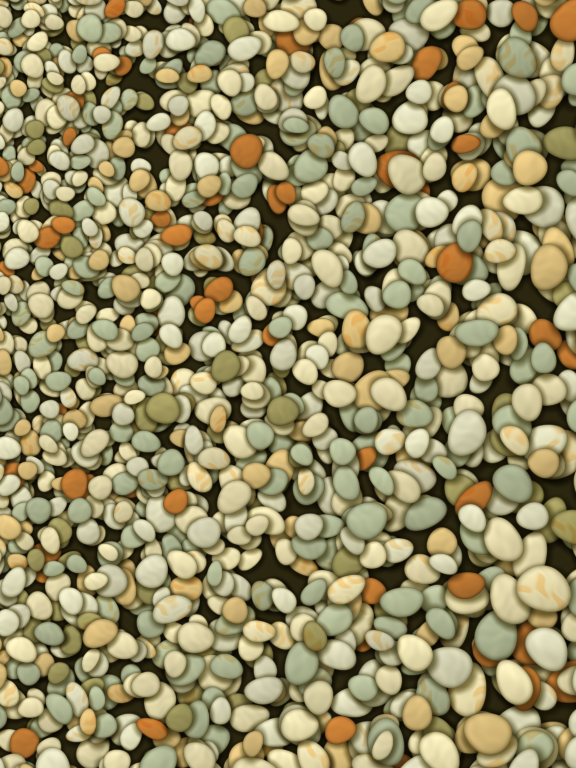
Write a Shadertoy shader that draws this texture.

```glsl
// A bed of smooth river pebbles, finer at the upper left and coarser at the right.
// A log-polar map scales the grid; jittered ellipses are painted cell by cell in
// rotated layers, each one shading the stones that lie beneath it.

const int LAYERS = 5;
const float DENSITY = 26.0;
const vec2 FINE_CENTER = vec2(-1.1, 1.2);
const vec2 LIGHT = vec2(-0.35, 0.94);
const vec3 SHADOW_TINT = vec3(0.38, 0.36, 0.22);
const vec3 GROUND = vec3(0.17, 0.15, 0.06);

vec3 hash3(vec2 cell, float seed) {
    vec3 h = fract(vec3(cell.xyx + seed * 17.3) * vec3(0.1031, 0.1030, 0.0973));
    h += dot(h, h.yxz + 33.33);
    return fract((h.xxy + h.yzz) * h.zyx);
}

mat2 rotation(float angle) {
    float c = cos(angle), s = sin(angle);
    return mat2(c, s, -s, c);
}

// Stone colours, weighted by a random pick in 0..1
vec3 stoneColor(float pick) {
    vec3 cream = vec3(0.88, 0.84, 0.66);
    vec3 pale  = vec3(0.84, 0.83, 0.70);
    vec3 sage  = vec3(0.68, 0.71, 0.57);
    vec3 tan_  = vec3(0.83, 0.72, 0.47);
    vec3 olive = vec3(0.62, 0.59, 0.36);
    vec3 rust  = vec3(0.74, 0.47, 0.20);
    vec3 color = cream;
    color = mix(color, pale,  step(0.30, pick));
    color = mix(color, sage,  step(0.54, pick));
    color = mix(color, tan_,  step(0.77, pick));
    color = mix(color, olive, step(0.88, pick));
    return mix(color, rust,   step(0.95, pick));
}

// Layered sines: faint veins and blotches
float mottle(vec2 p, float phase) {
    float bend = sin(p.x * 5.0 + phase) + 0.5 * sin(p.y * 13.0 - phase * 2.0);
    return 0.6 * sin(p.y * 9.0 + bend * 1.4 + phase)
         + 0.4 * sin(p.x * 17.0 + p.y * 11.0 + bend * 2.0);
}

// Domed shading: flat bright top, dark rim, lit towards the light
vec3 shadeStone(vec3 color, vec2 unitPos, vec2 light) {
    float dome = sqrt(max(0.0, 1.0 - dot(unitPos, unitPos)));
    float tone = mix(0.30, 1.0, smoothstep(0.0, 0.72, dome));
    tone += 0.17 * dot(unitPos, light);
    return color * mix(SHADOW_TINT, vec3(1.0), tone);
}

// Paints one pebble over the colour below it; pos is relative to its cell
vec3 paintPebble(vec3 below, vec2 pos, vec2 cell, float seed, vec2 light, float blur) {
    vec3 place = hash3(cell, seed);
    vec3 form = hash3(cell, seed + 7.0);
    vec3 look = hash3(cell, seed + 13.0);

    mat2 turn = rotation(place.z * 6.2832);
    vec2 local = turn * (pos - 0.5 - (place.xy - 0.5) * 0.5);
    vec2 localLight = turn * light;
    float size = mix(0.33, 0.55, form.x * (0.5 + 0.5 * form.x));
    vec2 radii = size * vec2(1.0, mix(0.62, 0.94, form.y));

    // Ellipse with a slightly uneven outline
    vec2 unitPos = local / radii;
    float angle = atan(unitPos.y, unitPos.x);
    unitPos *= 1.0 + 0.05 * sin(2.0 * angle + form.z * 6.0)
                   + 0.04 * sin(3.0 * angle + look.z * 6.0);
    float dist = (length(unitPos) - 1.0) * radii.y;

    // Contact shadow, shifted away from the light
    float shadowDist = (length((local + localLight * 0.04) / radii) - 1.0) * radii.y;
    float shade = smoothstep(-0.03, 0.14, shadowDist);
    below *= mix(SHADOW_TINT + 0.14, vec3(1.0), shade);

    // Surface colour with small variation and warm stains on a few stones
    float veins = mottle(local, look.y * 40.0);
    vec3 color = stoneColor(look.x) * (0.94 + 0.13 * look.z + 0.035 * veins);
    float stain = step(0.84, form.z) * smoothstep(-0.1, 0.8, veins);
    color = mix(color, color * vec3(0.94, 0.79, 0.56), 0.65 * stain);
    return mix(below, shadeStone(color, unitPos, localLight),
               smoothstep(blur, -blur, dist));
}

// Row order is the same for every pixel, so overlaps stay consistent
vec3 paintLayer(vec3 color, vec2 pos, float seed, float fill, vec2 light, float blur) {
    vec2 base = floor(pos);
    for (int y = -1; y <= 1; y++) {
        for (int x = -1; x <= 1; x++) {
            vec2 cell = base + vec2(x, y);
            if (hash3(cell, seed + 23.0).x < fill)
                color = paintPebble(color, pos - cell, cell + 200.0, seed, light, blur);
        }
    }
    return color;
}

void mainImage(out vec4 fragColor, in vec2 fragCoord) {
    vec2 p = fragCoord / iResolution.x;

    // Log-polar map: cell size grows with distance from the fine corner
    vec2 q = p - FINE_CENTER;
    float reach = length(q);
    vec2 mapped = DENSITY * vec2(log(reach), atan(q.y, q.x));
    vec2 radial = q / reach;
    vec2 light = vec2(dot(LIGHT, radial), dot(LIGHT, vec2(-radial.y, radial.x)));
    float blur = 0.8 * DENSITY / (reach * iResolution.x);

    vec3 color = GROUND;
    for (int i = 0; i < LAYERS; i++) {
        float level = float(i);
        mat2 turn = rotation(0.4 + level * 1.13);
        float fill = mix(1.0, 0.58, level / float(LAYERS - 1));
        color = paintLayer(color, turn * mapped + level * vec2(3.37, 5.71),
                           level + 1.0, fill, turn * light, blur);
    }
    fragColor = vec4(clamp(color, 0.0, 1.0), 1.0);
}
```
